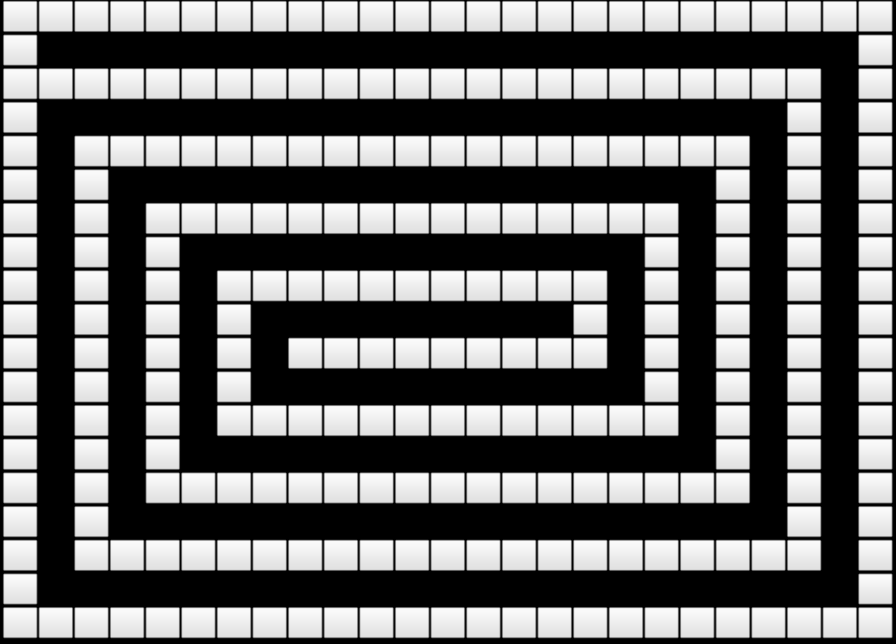
This pattern is drawn by a WebGL 2 fragment shader. Its source:

```glsl
#version 300 es
precision highp float;
// Draws a rectangular spiral path of glossy white tiles on black.
uniform vec2 u_resolution;
out vec4 fragColor;

const vec2 GRID = vec2(25.0, 19.0);
const vec2 ORIGIN = vec2(0.0039, 0.0021);   // top-left tile corner, canvas fractions
const vec2 PITCH = vec2(0.03977, 0.0523);   // cell spacing
const vec2 TILE = vec2(0.0373, 0.0468);     // tile size

// Signed distance to a box with rounded corners.
float roundedBox(vec2 p, vec2 halfSize, float radius) {
    vec2 q = abs(p) - halfSize + radius;
    return length(max(q, 0.0)) + min(max(q.x, q.y), 0.0) - radius;
}

// Is the cell part of the spiral? Nested rings are joined along one diagonal.
bool onSpiral(vec2 cell, vec2 grid) {
    vec2 inset = min(cell, grid - 1.0 - cell);
    if (min(inset.x, inset.y) < 0.0) return false;
    float ring = min(inset.x, inset.y);
    bool joint = cell.x > 0.5 && abs(cell.y - cell.x - 1.0) < 0.5;
    return mod(joint ? cell.y : ring, 2.0) < 0.5;
}

// Vertical sheen, t running from 0 at the tile's top to 1 at its bottom.
vec3 tileColor(float t) {
    return vec3(mix(0.985, 0.88, smoothstep(-0.1, 1.1, t)));
}

void main() {
    vec2 uv = gl_FragCoord.xy / u_resolution;
    uv.y = 1.0 - uv.y;
    vec2 aspect = vec2(u_resolution.x / u_resolution.y, 1.0);

    // Cell index and position inside its tile
    vec2 cell = floor((uv - ORIGIN + 0.5 * (PITCH - TILE)) / PITCH);
    vec2 local = uv - ORIGIN - cell * PITCH;

    // Soft tile edge
    float d = roundedBox((local - 0.5 * TILE) * aspect, 0.5 * TILE * aspect, 0.002);
    float soft = max(0.0019, 0.7 / u_resolution.y);
    float cover = 1.0 - smoothstep(-soft, soft, d);

    vec3 color = vec3(0.0);
    if (onSpiral(cell, GRID)) color = tileColor(local.y / TILE.y) * cover;
    fragColor = vec4(color, 1.0);
}
```
